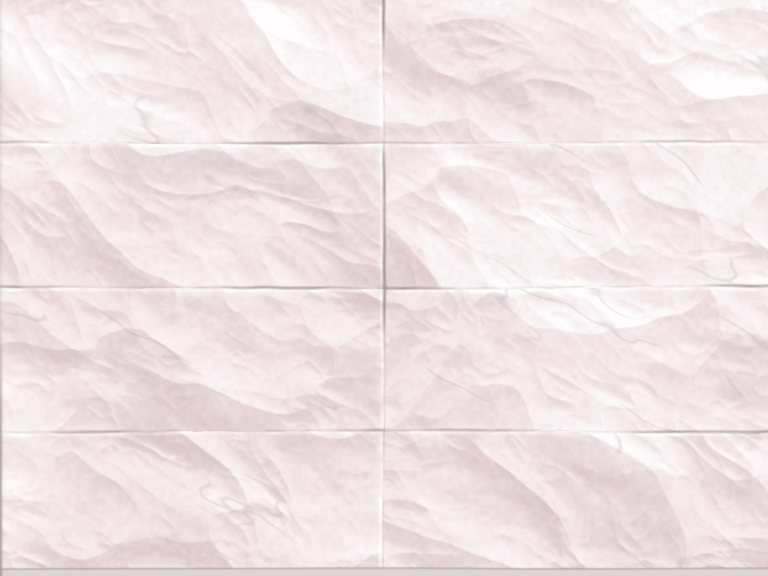
Reproduce this texture procedurally as a Shadertoy shader.

```glsl
// Pale pink crumpled paper, unfolded into two columns and four rows of panels.

const vec3 SHADE = vec3(0.88, 0.81, 0.828);
const vec3 BLUSH = vec3(0.953, 0.9, 0.912);
const vec3 PALE = vec3(0.99, 0.975, 0.98);
const vec3 CREASE_GREY = vec3(0.62, 0.58, 0.58);
const vec3 BACKING = vec3(0.87, 0.83, 0.835);
const vec2 GRID = vec2(2.0, 4.0);
const vec2 LIGHT = vec2(0.35, 0.94);

float hash(vec2 p) {
    vec3 q = fract(p.xyx * vec3(0.1031, 0.1030, 0.0973));
    q += dot(q, q.yzx + 33.33);
    return fract((q.x + q.y) * q.z);
}

float noise(vec2 p) {
    vec2 i = floor(p), f = fract(p);
    f = f * f * f * (f * (f * 6.0 - 15.0) + 10.0);
    float low = mix(hash(i), hash(i + vec2(1, 0)), f.x);
    float high = mix(hash(i + vec2(0, 1)), hash(i + vec2(1, 1)), f.x);
    return mix(low, high, f.y);
}

float clouds(vec2 p) {
    float sum = 0.0, weight = 0.5;
    for (int i = 0; i < 4; i++) {
        sum += weight * noise(p);
        p = mat2(0.8, 0.6, -0.6, 0.8) * p * 2.03 + 17.3;
        weight *= 0.5;
    }
    return sum / 0.9375;
}

// Soft line profile: 1 on the line, fading over the given width
float softLine(float d, float width) {
    return exp(-d * d / (width * width));
}

// Sharp ridges stretched along a falling diagonal
float wrinkleHeight(vec2 p, vec2 seed) {
    vec2 q = vec2(dot(p, vec2(0.9, -0.435)) * 0.8, dot(p, vec2(0.435, 0.9)) * 1.2) + seed;
    q += 0.07 * vec2(noise(q * 6.1), noise(q * 6.1 + 41.0));
    q += 0.02 * vec2(noise(q * 21.0), noise(q * 21.0 + 13.0));
    float height = 0.0, freq = 3.2, weight = 0.85;
    for (int i = 0; i < 5; i++) {
        height += weight * abs(noise(q * freq) - 0.5) / freq;
        q = mat2(0.88, 0.475, -0.475, 0.88) * q + 5.7;
        freq *= 1.85;
        weight *= 0.78;
    }
    return height;
}

// Slope of the wrinkles toward the light, flattened where steep
float wrinkleLight(vec2 p, vec2 seed) {
    vec2 e = LIGHT * 0.0022;
    float slope = (wrinkleHeight(p + e, seed) - wrinkleHeight(p - e, seed)) / 0.0044;
    return slope / (1.0 + 0.6 * abs(slope));
}

// Short thin creases within a panel
float fineCreases(vec2 p, vec2 seed) {
    vec2 q = vec2(p.x + p.y * 0.4, p.y * 2.2 + p.x * 0.9) * 4.0 + seed;
    float line = softLine(clouds(q) - 0.5, 0.014);
    return line * smoothstep(0.6, 0.85, noise(q * 2.3 + 9.0));
}

// Fold line: x is its bright ridge, y its worn shadow
vec2 foldMark(float d, float along, float seed) {
    float wear = noise(vec2(along * 6.0, seed * 7.3));
    float fray = noise(vec2(along * 40.0, seed * 3.1));
    float shadow = softLine(d - 0.002, 0.0017 + 0.0013 * wear);
    float ridge = softLine(d + 0.0025, 0.003) + 0.25 * softLine(d, 0.012);
    float strength = 0.12 + 0.8 * smoothstep(0.25, 0.95, wear) + 0.35 * (fray - 0.3);
    return vec2(ridge * (0.35 + 0.65 * fray), shadow * max(strength, 0.0));
}

// Signed distance to a fold with a slight wander
float foldOffset(float across, float along, float seed) {
    float wander = noise(vec2(along * 2.5, seed)) - 0.5;
    float jitter = noise(vec2(along * 26.0, seed + 8.0)) - 0.5;
    return across - 0.006 * wander - 0.0015 * jitter;
}

// Paper colour from shaded to lit
vec3 paperColor(float tone) {
    vec3 shaded = mix(SHADE, BLUSH, clamp(tone * 2.0, -0.3, 1.0));
    return mix(shaded, PALE, clamp(tone * 2.0 - 1.0, 0.0, 1.2));
}

void mainImage(out vec4 fragColor, in vec2 fragCoord) {
    vec2 uv = fragCoord / iResolution.xy;
    vec2 p = fragCoord / iResolution.y;
    float aspect = iResolution.x / iResolution.y;

    // Nearest folds and the panel between them
    float row = clamp(floor(uv.y * GRID.y + 0.5), 1.0, GRID.y - 1.0);
    float dx = foldOffset((uv.x - 0.498) * aspect, uv.y, 3.0);
    float column = step(0.0, dx);
    float dy = foldOffset(uv.y - row / GRID.y, p.x, row + 12.0);
    vec2 panel = vec2(column, row - 1.0 + step(0.0, dy));
    vec2 seed = 20.0 * vec2(hash(panel + 2.0), hash(panel + 31.0));

    // Crumpled surface
    float tone = 0.54 + 0.48 * wrinkleLight(p, seed);
    tone += 0.95 * (clouds(vec2(p.x * 2.6 + p.y, p.y * 5.5 + p.x * 1.5) + 6.0) - 0.5);
    tone += 0.16 * (noise(p * 110.0) - 0.5) + 0.1 * (noise(p * 190.0) - 0.5);

    // Folds, heavier where they cross
    vec2 across = foldMark(dy, p.x, row + 2.0 * column);
    vec2 down = foldMark(dx, uv.y, 9.0);
    float crossing = exp(-40.0 * length(vec2(dx, dy)));
    tone += 0.5 * (across.x + down.x);
    float shadow = 0.75 * across.y + 0.8 * down.y;
    shadow += 0.25 * crossing * noise(p * 60.0);
    shadow += 0.2 * fineCreases(p, seed);

    vec3 color = mix(paperColor(tone), CREASE_GREY, clamp(shadow, 0.0, 0.85));

    // Lower border and worn left edge
    float border = 0.013 + 0.002 * (noise(vec2(p.x * 3.0, 5.0)) - 0.5);
    color = mix(BACKING, color, smoothstep(-0.0015, 0.0015, uv.y - border));
    color = mix(color, CREASE_GREY, 0.5 * softLine(uv.y - border, 0.002));
    float edgeWear = 0.2 + 0.6 * smoothstep(0.5, 0.2, uv.y);
    color = mix(color, CREASE_GREY, edgeWear * softLine(p.x, 0.004));

    fragColor = vec4(clamp(color, 0.0, 1.0), 1.0);
}
```
